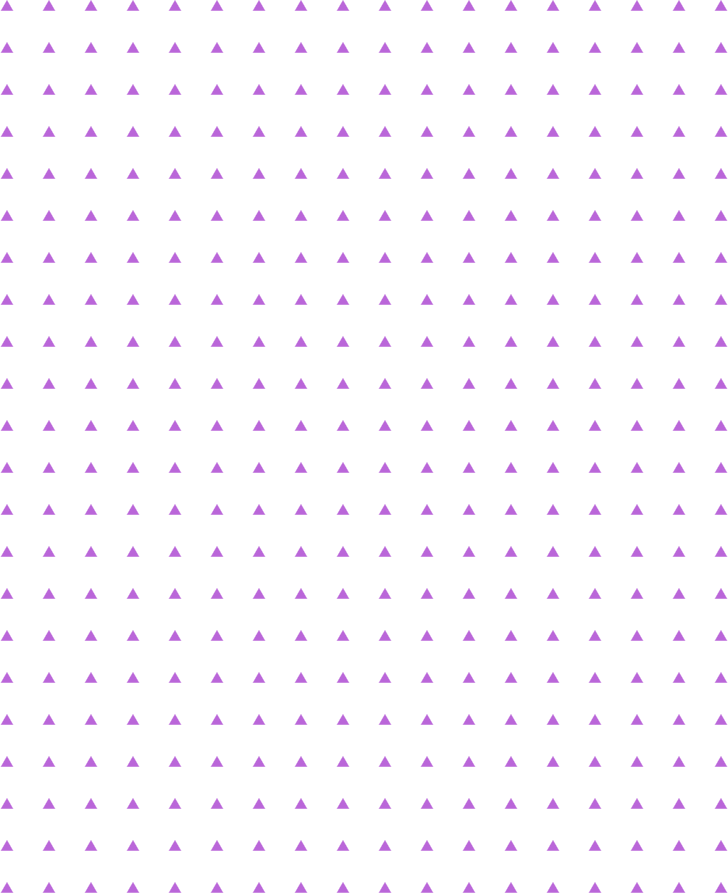
A Shadertoy shader for this pattern:

```glsl
// Coverage of an upright equilateral triangle: apex at the origin, depth grows downward
float triangleCoverage(vec2 p, float height, float pixel) {
    float side = 0.866 * abs(p.x) - 0.5 * p.y;
    float base = p.y - height;
    float insideSides = clamp(0.5 - side / (1.2 * pixel), 0.0, 1.0);
    float insideBase = clamp(0.5 - base / pixel, 0.0, 1.0);
    return insideSides * insideBase;
}

void mainImage(out vec4 fragColor, in vec2 fragCoord) {
    // Square cells counted from the top left, 21 1/3 down the canvas
    float cellsDown = 64.0 / 3.0;
    float pixel = cellsDown / iResolution.y;
    vec2 grid = vec2(fragCoord.x, iResolution.y - fragCoord.y) * pixel;

    // Each apex lies on a row line, a sixth of a cell from the left
    vec2 local = fract(grid - vec2(1.0 / 6.0, 0.0) + 0.5) - 0.5;

    float ink = triangleCoverage(local, 0.256, pixel);
    vec3 white = vec3(1.0);
    vec3 orchid = vec3(0.73, 0.40, 0.85);
    fragColor = vec4(mix(white, orchid, ink), 1.0);
}
```
